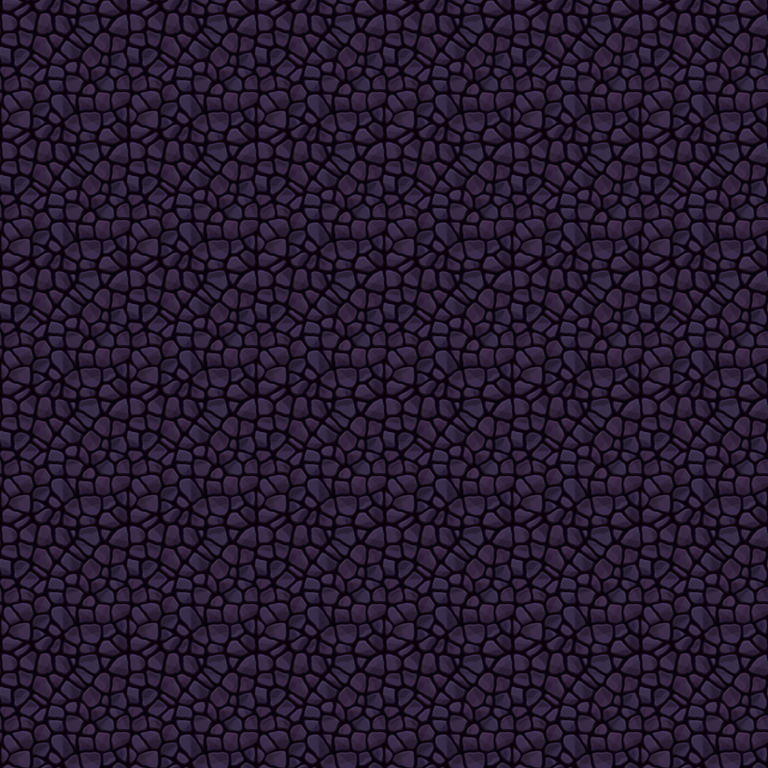
Write a three.js fragment shader that draws this texture.

```glsl
// Dark violet rubble: angular stones of mixed size in near-black gaps.
// A wrapped, weighted Voronoi gives the stones; rounded edge distances
// shape the gap, bevel and rim, and random cuts chip the faces.

#define TILES 6.0      // repeats across the canvas
#define CELLS 8.0      // stones across one repeat
#define JITTER 0.86    // scatter of the stone centres
#define SIZE_VAR 0.34  // spread of the stone sizes
#define ROUNDING 17.0  // higher gives sharper corners
#define GAP 0.035      // least half width of a gap
#define GAP_VAR 0.05   // extra gap per stone
#define SOFT 0.045     // half width of smoothed edges
#define GAP_COLOR vec3(0.035, 0.008, 0.047)
#define PLUM vec3(0.262, 0.184, 0.304)
#define SLATE vec3(0.236, 0.196, 0.314)

varying vec2 vUv;

vec2 hash2(vec2 cell, float period, float seed) {
  vec2 c = mod(cell, period) + seed;
  vec3 q = fract(c.xyx * vec3(0.1031, 0.1030, 0.0973));
  q += dot(q, q.yzx + 33.33);
  return fract((q.xx + q.yz) * q.zy);
}

// Gradient noise that wraps after a whole number of cells
float cornerSlope(vec2 cell, vec2 offset, float period, float seed) {
  return dot(hash2(cell, period, seed) * 2.0 - 1.0, offset);
}

float gradientNoise(vec2 p, float period, float seed) {
  vec2 i = floor(p);
  vec2 f = p - i;
  vec2 u = f * f * f * (f * (f * 6.0 - 15.0) + 10.0);
  vec2 x = vec2(1.0, 0.0);
  float low = mix(cornerSlope(i, f, period, seed),
                  cornerSlope(i + x, f - x, period, seed), u.x);
  float high = mix(cornerSlope(i + x.yx, f - x.yx, period, seed),
                   cornerSlope(i + 1.0, f - 1.0, period, seed), u.x);
  return mix(low, high, u.y);
}

// Stone centre in xy, size weight in z
vec3 stoneSeed(vec2 cell) {
  vec2 centre = cell + 0.5 + JITTER * (hash2(cell, CELLS, 11.0) - 0.5);
  float size = hash2(cell, CELLS, 47.0).x;
  return vec3(centre, SIZE_VAR * size * size);
}

float powerDistance(vec2 p, vec3 stone) {
  vec2 d = p - stone.xy;
  return dot(d, d) - stone.z;
}

// Soft half plane through a stone, with a slightly bent border
float chip(vec2 rel, float angle, float shift, float bend) {
  float side = dot(rel, vec2(cos(angle), sin(angle))) + shift + bend;
  return smoothstep(-SOFT, SOFT, side);
}

void main() {
  vec2 p = vUv * TILES * CELLS;
  float bend = gradientNoise(p * 2.0, CELLS * 2.0, 5.0);
  float bend2 = gradientNoise(p * 2.0, CELLS * 2.0, 71.0);
  p += 0.11 * vec2(bend, bend2);

  // Find the stone that owns this point
  vec2 base = floor(p);
  vec2 home = base;
  float nearest = 100.0;
  for (int j = -2; j <= 2; j++) {
    for (int i = -2; i <= 2; i++) {
      vec2 cell = base + vec2(float(i), float(j));
      float d = powerDistance(p, stoneSeed(cell));
      if (d < nearest) {
        nearest = d;
        home = cell;
      }
    }
  }

  // Blend the distances to its borders, and their outward directions
  vec3 stone = stoneSeed(home);
  float total = 0.0;
  vec2 outward = vec2(0.0);
  for (int j = -2; j <= 2; j++) {
    for (int i = -2; i <= 2; i++) {
      if (i == 0 && j == 0) continue;
      vec3 other = stoneSeed(home + vec2(float(i), float(j)));
      vec2 apart = other.xy - stone.xy;
      float span = max(length(apart), 0.05);
      float border = (powerDistance(p, other) - nearest) / (2.0 * span);
      float weight = exp(-ROUNDING * border);
      total += weight;
      outward += weight * apart / span;
    }
  }
  vec2 traits = hash2(home, CELLS, 83.0);
  vec2 cuts = hash2(home, CELLS, 129.0);
  float inset = -log(max(total, 1e-6)) / ROUNDING - GAP - GAP_VAR * traits.x;
  float upward = outward.y / max(total, 1e-6);

  // Chipped faces
  vec2 rel = p - stone.xy;
  float angle = 6.2832 * cuts.x;
  float tone = 0.69 + 0.10 * traits.y;
  tone += 0.14 * chip(rel, angle, 0.05, 0.18 * bend);
  tone -= 0.17 * chip(rel, angle + 1.3 + 2.0 * cuts.y, -0.12, 0.2 * bend2);
  tone += 0.07 * upward * smoothstep(0.35, 0.0, inset);

  // Dark bevel, wider below, and a thin lit rim
  float bevel = 0.045 - 0.028 * upward;
  float edge = smoothstep(-SOFT, SOFT, inset);
  float face = smoothstep(bevel - SOFT, bevel + SOFT, inset);
  float rim = 1.0 - smoothstep(0.0, 0.065, abs(inset - bevel - 0.06));
  float light = mix(0.30 * edge, tone, face);
  light += rim * face * (0.10 + 0.17 * max(upward, 0.0));

  vec3 rock = mix(PLUM, SLATE, cuts.y);
  gl_FragColor = vec4(mix(GAP_COLOR, rock, min(light, 1.1)), 1.0);
}
```
